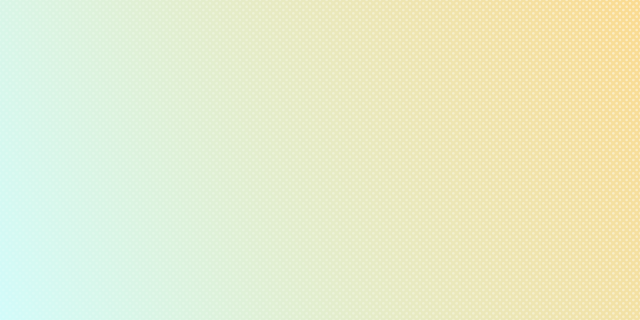
Reproduce this background procedurally as a Shadertoy shader.

```glsl
// A soft diagonal gradient from pale aqua to warm apricot, covered by
// a fine staggered lattice of white dots that grow clearer to the right.
// The dots are two square grids of discs, offset by half a cell.

const vec3 AQUA = vec3(0.82, 0.985, 0.98);
const vec3 APRICOT = vec3(0.982, 0.858, 0.565);
const vec3 DOT_COLOR = vec3(1.0);

const float CELLS_PER_HEIGHT = 48.0;
const float DOT_RADIUS = 0.19;       // in cells
const float FAINT_OPACITY = 0.14;    // dots on the aqua side
const float CLEAR_OPACITY = 0.45;    // dots on the apricot side
const float SLANT = 0.45;            // horizontal shift of the gradient per unit of height

// Position along the slanted axis, from lower left (0) to upper right (1).
float slantedRamp(vec2 p, float aspect, float slant) {
    return clamp((p.x + slant * p.y) / (aspect + slant), 0.0, 1.0);
}

// Distance to the nearest integer lattice point.
float latticeDistance(vec2 q) {
    return length(fract(q + 0.5) - 0.5);
}

// Coverage of discs at the corners and centre of every cell.
float staggeredDots(vec2 q, float radius, float softness) {
    float d = min(latticeDistance(q), latticeDistance(q + 0.5));
    return 1.0 - smoothstep(radius - softness, radius + softness, d);
}

void mainImage(out vec4 fragColor, in vec2 fragCoord) {
    // Canvas height is one unit.
    vec2 p = fragCoord / iResolution.y;
    float aspect = iResolution.x / iResolution.y;

    float ramp = slantedRamp(p, aspect, SLANT);
    vec3 color = mix(AQUA, APRICOT, ramp);

    // Dot edges are smoothed over about one pixel.
    float softness = 0.6 * CELLS_PER_HEIGHT / iResolution.y;
    float dots = staggeredDots(p * CELLS_PER_HEIGHT, DOT_RADIUS, softness);
    float opacity = mix(FAINT_OPACITY, CLEAR_OPACITY, ramp);
    color = mix(color, DOT_COLOR, opacity * dots);

    fragColor = vec4(color, 1.0);
}
```
